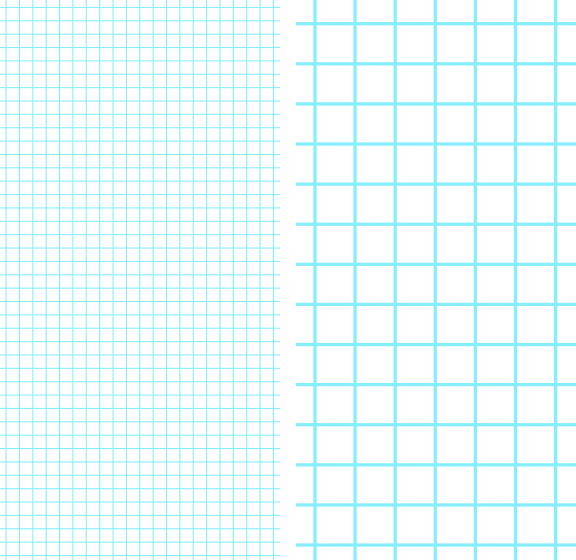
Left: the whole. Right: its middle third, enlarged.
Reproduce this pattern procedurally as a WebGL 2 fragment shader.

```glsl
#version 300 es
precision highp float;

uniform vec2 u_resolution;
out vec4 fragColor;

const vec3 PAPER = vec3(1.0);
const vec3 INK = vec3(0.53, 0.934, 1.0);
const float CELLS_ACROSS = 20.9455;
const vec2 FIRST_LINE = vec2(0.4545, 0.3364); // in cells, from the lower left
const float LINE_WIDTH = 0.082;               // in cells

// Distance to the nearest whole number on each axis
vec2 lineDistance(vec2 p) {
  return abs(fract(p + 0.5) - 0.5);
}

// Share of a pixel covered by a line of the given width
vec2 lineCoverage(vec2 dist, float width, float pixel) {
  return clamp((0.5 * width - dist) / pixel + 0.5, 0.0, 1.0);
}

// Union of the vertical and horizontal rulings
float gridCoverage(vec2 p, float width, float pixel) {
  vec2 cover = lineCoverage(lineDistance(p), width, pixel);
  return 1.0 - (1.0 - cover.x) * (1.0 - cover.y);
}

void main() {
  // Square cells, sized by the canvas width
  float pixel = CELLS_ACROSS / u_resolution.x;
  vec2 cell = gl_FragCoord.xy * pixel - FIRST_LINE;

  float ruled = gridCoverage(cell, LINE_WIDTH, pixel);
  fragColor = vec4(mix(PAPER, INK, ruled), 1.0);
}
```
